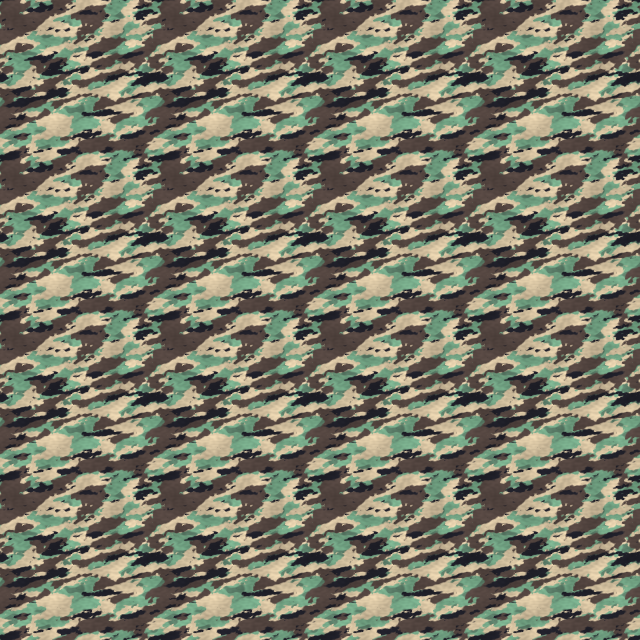
Write a Shadertoy shader that draws this pattern.

```glsl
#define REPEATS 4.0
#define TAU 6.2831853
#define SAND vec3(0.83, 0.755, 0.625)
#define GREEN vec3(0.45, 0.645, 0.52)
#define DARK_GREEN vec3(0.35, 0.48, 0.40)
#define BROWN vec3(0.32, 0.265, 0.245)
#define BLACK vec3(0.12, 0.12, 0.155)
#define GREEN_LEVEL 0.03
#define BROWN_LEVEL 0.085
#define BLACK_LEVEL 0.28
#define MOTTLE 0.22
#define GRAIN 0.12

// Random unit vector for an integer cell
vec2 randomGradient(vec2 cell, float seed) {
    uint h = uint(cell.x) * 374761393u + uint(cell.y) * 668265263u + uint(seed) * 97531u;
    h = (h ^ (h >> 13)) * 1274126177u;
    h = (h ^ (h >> 15)) * 668265263u;
    h ^= h >> 16;
    float angle = TAU * float(h & 65535u) / 65536.0;
    return vec2(cos(angle), sin(angle));
}

// Wraps a cell of the slanted lattice; grid = (columns, rows, rows climbed per tile)
vec2 wrapCell(vec2 cell, vec3 grid) {
    float turns = floor((cell.x + 0.5) / grid.x);
    cell.x -= turns * grid.x;
    cell.y = floor(mod(cell.y + turns * grid.z + 0.5, grid.y));
    return cell;
}

float corner(vec2 cell, vec2 f, vec2 offset, vec3 grid, float seed) {
    return dot(randomGradient(wrapCell(cell + offset, grid), seed), f - offset);
}

// Gradient noise that repeats over the unit tile
float tileNoise(vec2 p, vec3 grid, float seed) {
    vec2 q = vec2(grid.x * p.x, grid.y * p.y - grid.z * p.x);
    q += fract(seed * vec2(0.618, 0.414));
    vec2 cell = floor(q);
    vec2 f = q - cell;
    vec2 u = f * f * f * (f * (f * 6.0 - 15.0) + 10.0);
    float low = mix(corner(cell, f, vec2(0, 0), grid, seed),
                    corner(cell, f, vec2(1, 0), grid, seed), u.x);
    float high = mix(corner(cell, f, vec2(0, 1), grid, seed),
                     corner(cell, f, vec2(1, 1), grid, seed), u.x);
    return mix(low, high, u.y);
}

// Long patches whose finer octaves grow rounder, giving lobed edges
float patches(vec2 p, vec3 grid, float seed) {
    float sum = 0.0;
    float gain = 1.0;
    for (int i = 0; i < 3; i++) {
        sum += gain * tileNoise(p, grid, seed + float(i));
        grid *= vec3(3.0, 2.0, 2.0);
        gain *= 0.42;
    }
    return sum;
}

float coverage(float d) {
    float w = 0.8 * fwidth(d) + 1e-5;
    return smoothstep(-w, w, d);
}

void mainImage(out vec4 fragColor, in vec2 fragCoord) {
    vec2 p = REPEATS * fragCoord / iResolution.xy;

    // Broad diagonal drift gathers the brown, level bands gather the black
    float drift = 0.15 * cos(TAU * (2.0 * p.y - p.x - 0.55)) + 0.08 * cos(TAU * (p.x - 0.98));
    float bands = 0.07 * cos(2.0 * TAU * p.y);

    float green = patches(p, vec3(5, 14, 3), 11.0) - GREEN_LEVEL;
    float brown = patches(p, vec3(4, 11, 3), 23.0) + drift - BROWN_LEVEL;
    float black = patches(p, vec3(5, 16, 4), 37.0) + bands - BLACK_LEVEL;

    // Printed layers, lightest first
    float mottle = tileNoise(p, vec3(12, 20, 4), 51.0);
    vec3 greenInk = mix(GREEN, DARK_GREEN, smoothstep(0.08, 0.28, mottle));
    vec3 color = mix(SAND, greenInk, coverage(green));
    color = mix(color, BROWN, coverage(brown));
    color = mix(color, BLACK, coverage(black));

    // Uneven dye and cloth grain
    float dye = tileNoise(p, vec3(7, 9, 2), 67.0);
    float grain = tileNoise(p, vec3(36, 60, 0), 83.0);
    color *= 1.0 + MOTTLE * dye + GRAIN * grain;

    fragColor = vec4(clamp(color, 0.0, 1.0), 1.0);
}
```
